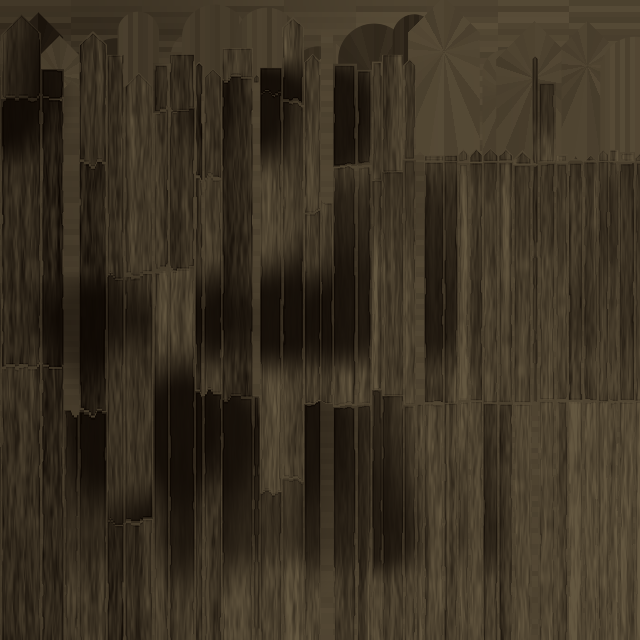
Reproduce this texture procedurally as a WebGL 2 fragment shader.

```glsl
#version 300 es
precision highp float;

#define COLUMNS 38.0
#define CAPS 16
#define LOWER_CUT 0.372
#define UPPER_CUT 0.745
#define GRAIN 0.50
#define STREAKS 0.30
#define STAIN 0.85
#define EDGE_WIDTH 0.0017
#define SHADOW vec3(0.05, 0.027, 0.008)
#define HIGHLIGHT vec3(0.39, 0.34, 0.25)

uniform vec2 u_resolution;
out vec4 fragColor;

float hash(vec2 p) {
    return fract(sin(dot(p, vec2(127.1, 311.7))) * 43758.5453);
}

float noise(vec2 p) {
    vec2 i = floor(p), f = fract(p);
    f = f * f * (3.0 - 2.0 * f);
    return mix(mix(hash(i), hash(i + vec2(1, 0)), f.x),
               mix(hash(i + vec2(0, 1)), hash(i + vec2(1, 1)), f.x), f.y);
}

float border(float i) {
    return i + 0.8 * hash(vec2(i, 3.0));
}

// Flat bands and overlapping round or gabled caps behind the boards
float backdropTone(vec2 p, float aa) {
    float bands = hash(vec2(floor(p.y * 110.0), floor(p.x * 9.0)));
    float tone = mix(0.52, 0.78, smoothstep(0.1, 0.7, p.x)) + 0.2 * (bands - 0.5);
    for (int i = 0; i < CAPS; i++) {
        float k = float(i);
        float r = 0.028 + 0.032 * hash(vec2(k, 11.0));
        vec2 q = p - vec2((k + hash(vec2(k, 12.0))) / float(CAPS),
                          0.87 + 0.09 * hash(vec2(k, 13.0)));
        float kind = hash(vec2(k, 14.0));
        float above = max(q.y, 0.0);
        float d = kind < 0.2 ? abs(q.x) + above - r : length(vec2(q.x, above)) - r;
        float fan = hash(vec2(floor(atan(q.x, q.y + 0.03) * 4.0), k));
        float slats = hash(vec2(k, floor((kind < 0.55 ? q.y : q.x) * 130.0)));
        float capTone = mix(0.22, 0.80, hash(vec2(k, 15.0)));
        capTone = mix(capTone, 0.80, smoothstep(0.45, 0.9, p.x) * 0.6);
        capTone += 0.16 * ((kind < 0.4 ? fan : slats) - 0.5);
        tone = mix(tone, capTone, 1.0 - smoothstep(-aa, aa, d));
    }
    return tone;
}

// Hair-fine fibres, broader streaks and narrow raised ridges
float woodGrain(vec2 p, float seed) {
    float x = p.x + 0.0035 * noise(vec2(p.x * 40.0, p.y * 16.0 + seed));
    float fibre = 0.5 * noise(vec2(x * 300.0, p.y * 26.0 + seed))
                + 0.5 * noise(vec2(x * 520.0, p.y * 60.0 + seed));
    float streak = noise(vec2(p.x * 120.0 + seed, p.y * 2.0 + seed));
    float ridge = smoothstep(0.72, 0.85, noise(vec2(p.x * 170.0, p.y * 1.2 + seed)));
    return GRAIN * (fibre - 0.5) + STREAKS * (streak - 0.5)
         + 0.17 * ridge * smoothstep(0.2, 0.6, p.x);
}

void main() {
    vec2 p = gl_FragCoord.xy / u_resolution;
    float aa = 0.6 / u_resolution.y;

    // Columns of uneven width, narrower toward the right
    float x = p.x * (24.0 + 14.0 * p.x);
    float slope = 24.0 + 28.0 * p.x;
    float id = floor(x);
    id -= step(x, border(id));
    float left = border(id), right = border(id + 1.0);
    float sideGap = min(x - left, right - x) / slope;
    float across = abs(x - 0.5 * (left + right)) / slope;

    // Cuts shared by neighbours, scattered and chipped on the left
    float place = id / COLUMNS;
    float group = floor(id / 2.0);
    float loose = 1.0 - smoothstep(0.2, 0.55, place);
    float scatter = 0.006 + 0.42 * loose;
    float chips = 0.014 * loose * floor(4.0 * noise(vec2(p.x * 110.0, group))) / 4.0;
    float lower = LOWER_CUT + scatter * (hash(vec2(group, 21.0)) - 0.5) + chips;
    float upper = UPPER_CUT + scatter * (hash(vec2(group, 22.0)) - 0.5) + chips;
    float row = step(lower, p.y) + step(upper, p.y);
    float endGap = min(abs(p.y - lower), abs(p.y - upper));

    // Board tops, low on the right apart from a few tall ones
    float lowTop = step(hash(vec2(id, 31.0)), min((place - 0.42) * 5.0, 0.9));
    float top = mix(0.87 + 0.11 * hash(vec2(id, 32.0)),
                    0.757 + 0.016 * hash(vec2(group, 33.0)), lowTop);
    top -= across * step(0.6, hash(vec2(id, 34.0)));
    float topGap = top - p.y;

    // Board tone with soft dark stains that stop at the joints
    float seed = 40.0 * hash(vec2(id, row));
    float groupTone = hash(vec2(group, row + 41.0));
    float tone = mix(0.46, 0.69, smoothstep(0.1, 0.65, p.x));
    tone += 0.20 * (groupTone - 0.5) + 0.22 * (hash(vec2(id, row + 51.0)) - 0.5);
    float cloud = noise(p * vec2(7.0, 6.0) + vec2(groupTone * 2.0, row * 7.0));
    float stain = smoothstep(0.5, 0.85, cloud) * mix(1.0, 0.45, smoothstep(0.4, 0.9, p.x));
    float wood = tone + woodGrain(p, seed) * (1.0 - 0.5 * stain);
    wood *= 1.0 - STAIN * stain;

    // Pale straight margins with sparse chips, and narrow filler strips
    float wear = smoothstep(0.66, 0.74, noise(vec2(id * 7.0 + p.x * 60.0, p.y * 38.0)));
    float margin = EDGE_WIDTH * (0.15 + 1.2 * hash(vec2(id, 61.0)) + 0.9 * wear);
    float gap = min(sideGap, min(endGap, topGap));
    float pale = 0.76 + 0.10 * (hash(vec2(id, floor(p.y * 120.0))) - 0.5);
    pale *= 1.0 - 0.4 * stain - 0.18 * (1.0 - smoothstep(0.0, 0.5, p.x));
    float narrow = step(right - left, 0.75);
    float filler = narrow * step(hash(vec2(id, row + 71.0)), 0.3);
    float inside = smoothstep(margin - aa, margin + aa, gap) * (1.0 - filler);
    float seam = 1.0 - smoothstep(0.0, 0.0016, abs(gap - margin - 0.0014));
    wood -= 0.14 * seam;
    float board = mix(pale, wood, inside);

    float value = mix(backdropTone(p, aa), board, smoothstep(-aa, aa, topGap));
    fragColor = vec4(mix(SHADOW, HIGHLIGHT, clamp(value, 0.0, 1.0)), 1.0);
}
```
